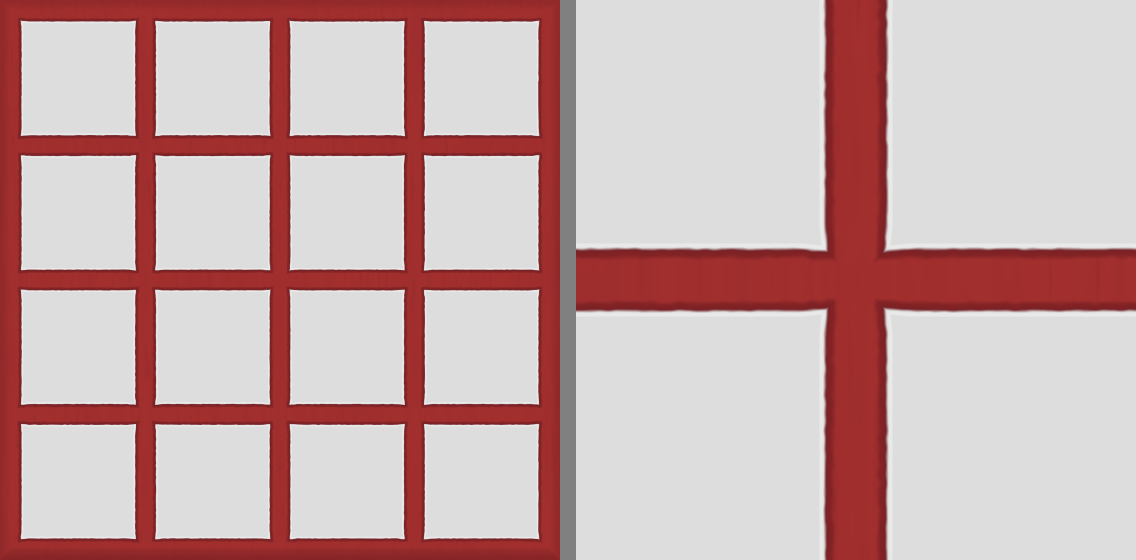
Left, the full canvas; right, a detail of the centre.
A three.js fragment shader for this pattern:

```glsl
// A red painted wooden lattice holding a four by four grid of pale panes.
// Each pane is a box distance with slightly flared corners and a rough rim;
// stretched noise gives the wood its grain, and distance shades the bevels.

varying vec2 vUv;

const float COUNT = 4.0;
const float PITCH = 0.24;
const float MARGIN = 0.02;
const float PANE_HALF = 0.1016;
const float CORNER_FLARE = 0.0012;
const float RIM_ROUGHNESS = 0.0009;
const float EDGE_SOFTNESS = 0.0012;
const float SHADOW_WIDTH = 0.0068;
const float FRAME_BEVEL = 0.021;
const float GRAIN_STRENGTH = 0.055;

const vec3 PANE_COLOR = vec3(0.868);
const vec3 PANE_GLINT = vec3(0.94);
const vec3 WOOD_COLOR = vec3(0.628, 0.182, 0.178);
const vec3 SHADOW_COLOR = vec3(0.485, 0.125, 0.140);
const vec3 RIM_COLOR = vec3(0.43, 0.13, 0.15);

float hash(vec2 p) {
  vec3 h = fract(vec3(p.xyx) * 0.1031);
  h += dot(h, h.yzx + 33.33);
  return fract((h.x + h.y) * h.z);
}

float noise(vec2 p) {
  vec2 i = floor(p);
  vec2 f = fract(p);
  f = f * f * (3.0 - 2.0 * f);
  return mix(mix(hash(i), hash(i + vec2(1.0, 0.0)), f.x),
             mix(hash(i + vec2(0.0, 1.0)), hash(i + 1.0), f.x), f.y);
}

// Signed distance to the nearest pane, negative inside it.
float paneDistance(vec2 uv) {
  vec2 cell = clamp(floor((uv - MARGIN) / PITCH), 0.0, COUNT - 1.0);
  vec2 q = abs(uv - MARGIN - (cell + 0.5) * PITCH);
  float corner = smoothstep(0.086, PANE_HALF, min(q.x, q.y));
  return max(q.x, q.y) - PANE_HALF - CORNER_FLARE * corner;
}

// Long vertical fibres with sparse darker streaks.
float woodGrain(vec2 uv) {
  float bend = 0.006 * noise(uv * 14.0);
  float fibre = noise(vec2((uv.x + bend) * 150.0, uv.y * 14.0)) - 0.5;
  float streak = noise(vec2((uv.x + bend) * 210.0, uv.y * 24.0 + 40.0));
  float patches = noise(uv * 9.0 + 17.0);
  return 0.45 * fibre - smoothstep(0.7, 1.0, streak) * patches
       + 0.4 * (patches - 0.5);
}

void main() {
  float dist = paneDistance(vUv);
  float rough = noise(vUv * 190.0) - 0.5;
  float rim = dist + RIM_ROUGHNESS * rough;

  // Painted wood, darker along the outer bevel and most of all at the bottom.
  vec3 wood = WOOD_COLOR * (1.0 + GRAIN_STRENGTH * woodGrain(vUv));
  vec2 border = min(vUv, 1.0 - vUv);
  float bevel = 1.0 - smoothstep(0.0, FRAME_BEVEL, min(border.x, border.y));
  float sill = step(vUv.y, border.x) * (1.0 - smoothstep(0.017, 0.023, vUv.y));
  wood = mix(wood, SHADOW_COLOR, 0.4 * bevel + 0.28 * sill);

  // Shadowed groove around each pane, deepest at its rim.
  float groove = 1.0 - smoothstep(0.45 * SHADOW_WIDTH, SHADOW_WIDTH,
                                  dist + 0.0016 * rough);
  wood = mix(wood, SHADOW_COLOR, 0.85 * groove);
  wood = mix(wood, RIM_COLOR, 0.7 * (1.0 - smoothstep(0.0, 0.0028, rim)));

  // Flat pane with a thin glint just inside the rim.
  float glint = 1.0 - smoothstep(0.0004, 0.0018, abs(dist + 0.0022));
  vec3 pane = mix(PANE_COLOR, PANE_GLINT, 0.65 * glint);

  float cover = 1.0 - smoothstep(-EDGE_SOFTNESS, EDGE_SOFTNESS, rim);
  gl_FragColor = vec4(mix(wood, pane, cover), 1.0);
}
```
